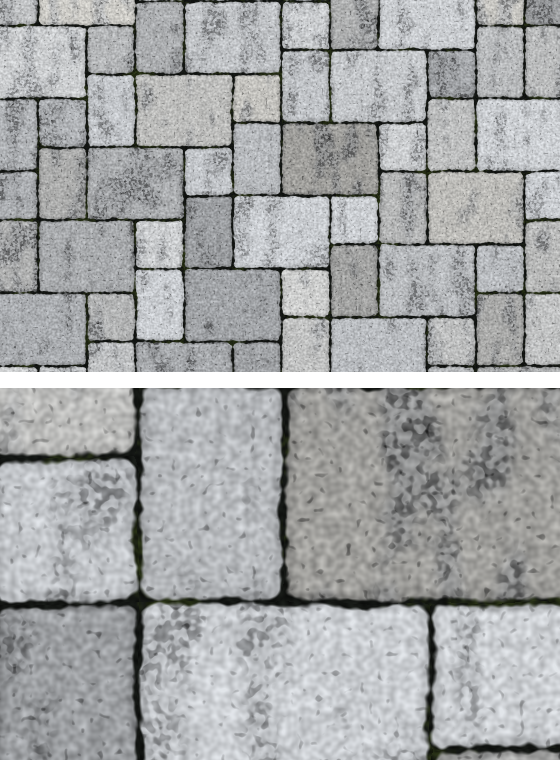
Top, the full canvas; bottom, a detail of the centre.
This texture is drawn by a WebGL 2 fragment shader. Its source:

```glsl
#version 300 es
precision highp float;
// Weathered concrete paving in three block sizes (4x3, 2x3 and 2x2 units).
// One trio of blocks repeats on a skewed lattice; gradient noise adds the
// uneven joints, streaked stains, fine grain and pits.
uniform vec2 u_resolution;
out vec4 fragColor;

#define UNITS_HIGH 15.3     // block units over the canvas height
#define ORIGIN vec2(11.57, 5.05)
#define JOINT 0.045         // half width of a joint
#define CORNER 0.16         // corner radius
#define EDGE_SOFT 0.03
#define PALE_TONE 0.815
#define DARK_TONE 0.625
#define STAIN 0.21
#define GRAIN 0.15
#define COOL vec3(0.984, 1.0, 1.02)
#define WARM vec3(1.008, 1.0, 0.972)
#define SOIL vec3(0.07, 0.08, 0.07)

const vec2 STEP_A = vec2(8.0, -1.0);
const vec2 STEP_B = vec2(-2.0, 3.0);

struct Block { float dist; vec2 local; vec2 extent; vec2 id; };

// Integer hash giving two values in 0..1
vec2 hash2(vec2 cell) {
    uvec2 v = uvec2(ivec2(cell) + 32768);
    v = v * 1664525u + 1013904223u;
    v.x += v.y * 1664525u;
    v.y += v.x * 1664525u;
    v ^= v >> 16u;
    v.x += v.y * 1664525u;
    v.y += v.x * 1664525u;
    v ^= v >> 16u;
    return vec2(v & 65535u) / 65535.0;
}

float cornerSlope(vec2 cell, vec2 offset) {
    float angle = 6.2832 * hash2(cell).x;
    return dot(vec2(cos(angle), sin(angle)), offset);
}

float gradientNoise(vec2 p) {
    vec2 i = floor(p), f = p - i;
    vec2 w = f * f * f * (f * (f * 6.0 - 15.0) + 10.0);
    vec2 e = vec2(1.0, 0.0);
    float low = mix(cornerSlope(i, f), cornerSlope(i + e, f - e), w.x);
    float high = mix(cornerSlope(i + e.yx, f - e.yx), cornerSlope(i + 1.0, f - 1.0), w.x);
    return 1.4 * mix(low, high, w.y);
}

float fbm(vec2 p) {
    float sum = 0.0, amplitude = 0.6;
    for (int i = 0; i < 4; i++) {
        sum += amplitude * gradientNoise(p);
        p = mat2(1.6, 1.2, -1.2, 1.6) * p + 7.3;
        amplitude *= 0.55;
    }
    return sum;
}

float roundedBox(vec2 p, vec2 extent, float radius) {
    vec2 q = abs(p) - extent + radius;
    return length(max(q, 0.0)) + min(max(q.x, q.y), 0.0) - radius;
}

// Nearest block of the lattice; y runs downwards
Block findBlock(vec2 p) {
    Block best = Block(1e3, vec2(0.0), vec2(1.0), vec2(0.0));
    vec2 base = floor(vec2(3.0 * p.x + 2.0 * p.y, p.x + 8.0 * p.y) / 22.0);
    for (int n = 0; n < 18; n++) {
        int kind = n % 3;
        vec2 cell = base + vec2((n / 3) % 2, n / 6 - 1);
        vec2 extent = kind == 0 ? vec2(2.0, 1.5) : kind == 1 ? vec2(1.0, 1.5) : vec2(1.0);
        vec2 center = kind == 0 ? vec2(2.0, 1.5) : kind == 1 ? vec2(-1.0, 1.5) : vec2(5.0, 1.0);
        vec2 local = p - cell.x * STEP_A - cell.y * STEP_B - center;
        float d = roundedBox(local, extent - JOINT, CORNER);
        if (d < best.dist) best = Block(d, local, extent, vec2(cell.x * 3.0 + float(kind), cell.y));
    }
    return best;
}

void main() {
    float pixel = UNITS_HIGH / u_resolution.y;
    vec2 p = gl_FragCoord.xy * pixel;
    p = vec2(p.x, UNITS_HIGH - p.y) - ORIGIN;

    // Slightly crooked blocks with chipped outlines
    vec2 bend = vec2(gradientNoise(p * 0.9), gradientNoise(p * 0.9 + 31.7));
    Block block = findBlock(p + 0.05 * bend);
    float d = block.dist + 0.045 * gradientNoise(p * 3.1) + 0.03 * gradientNoise(p * 7.3);

    // Tone and tint of each block
    vec2 seed = hash2(block.id);
    vec2 wear = hash2(block.id + 57.0);
    vec2 s = block.local + floor(seed * 300.0) + 0.37;
    float tone = mix(PALE_TONE, DARK_TONE, pow(seed.x, 1.5));

    // Vertical streaks and blotches, broken up into dark flecks
    float blotch = fbm(s * 0.9);
    float streak = gradientNoise(s * vec2(1.5, 0.32) + 11.0);
    float fleck = 0.6 * gradientNoise(s * 5.3) + 0.7 * gradientNoise(s * 9.7 + 3.0);
    float stain = smoothstep(0.0, 0.65, streak + 0.8 * blotch + 0.55 * wear.x - 0.3);
    tone -= stain * (0.05 + STAIN * smoothstep(-0.05, 0.35, fleck + 0.3 * blotch));
    tone += 0.05 * fbm(s * 2.1 + 19.0);

    // Fine grain and small pits
    float grain = gradientNoise(s * 10.7 + 5.0) + 0.6 * gradientNoise(s * 6.1 + 9.0);
    tone += GRAIN * 0.7 * grain;
    tone -= 0.2 * smoothstep(0.42, 0.75, gradientNoise(s * 8.3 + 43.0));

    // Worn edges: shaded rim, lighter line along the top
    float fromTop = (block.local.y + block.extent.y - 0.14) / 0.06;
    tone += 0.05 * exp(-fromTop * fromTop);
    tone -= 0.09 * smoothstep(-0.17, 0.0, d);

    vec3 stone = min(tone, 0.9) * mix(COOL, WARM, pow(wear.y, 2.5) * (1.0 - 0.6 * stain));

    // Soil and moss in the joints
    float moss = smoothstep(0.0, 0.5, gradientNoise(p * 0.8 + 71.0) + 0.4 * fleck);
    vec3 soil = mix(SOIL, vec3(0.13, 0.16, 0.07), moss) * (1.0 + 0.5 * grain);
    float soft = max(EDGE_SOFT, 0.75 * pixel);
    fragColor = vec4(mix(stone, soil, smoothstep(-soft, soft, d)), 1.0);
}
```
